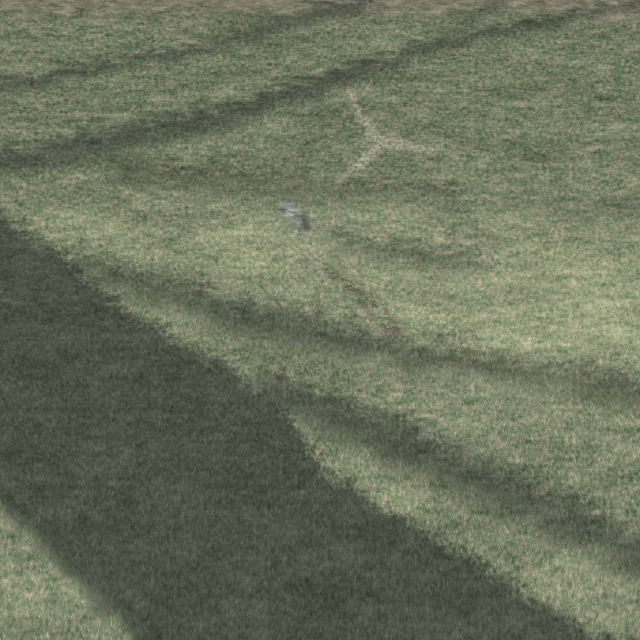
This texture is drawn by a three.js fragment shader. Its source:

```glsl
// Sunlit lawn crossed by tree shadows, with a pale root and a stone.
// Warped distance fields form the shadows; gradient noise mottles the turf,
// and jittered cells scatter fine blades over the near ground.
varying vec2 vUv;

vec2 hash2(vec2 p) {
  vec3 q = fract(p.xyx * vec3(.1031, .103, .0973));
  q += dot(q, q.yzx + 33.33);
  return fract((q.xx + q.yz) * q.zy);
}

float corner(vec2 cell, vec2 f, vec2 o) {
  return dot(hash2(cell + o) * 2. - 1., f - o);
}

// Gradient noise
float noise(vec2 p) {
  vec2 i = floor(p), f = fract(p), o = vec2(1, 0);
  vec2 u = f * f * (3. - 2. * f);
  return mix(mix(corner(i, f, o.yy), corner(i, f, o), u.x),
    mix(corner(i, f, o.yx), corner(i, f, o.xx), u.x), u.y);
}

float fbm(vec2 p) {
  float sum = 0., gain = 1.;
  for (int i = 0; i < 4; i++) {
    sum += gain * noise(p);
    p = mat2(1.6, 1.2, -1.2, 1.6) * p + 7.3;
    gain *= .6;
  }
  return sum;
}

// Tapered soft stroke; ends holds both points, r the two radii
float stroke(vec2 p, vec4 ends, vec2 r, float soft) {
  vec2 a = p - ends.xy, ab = ends.zw - ends.xy;
  float t = clamp(dot(a, ab) / dot(ab, ab), 0., 1.);
  return 1. - smoothstep(-soft, soft, length(a - ab * t) - mix(r.x, r.y, t));
}

// Soft pool; area holds center and size
float glow(vec2 p, vec4 area) {
  vec2 d = (p - area.xy) / area.zw;
  return exp(-dot(d, d));
}

// Height lost along one piece of a broken line
float fall(float x, float x0, float x1, float drop) {
  return drop * clamp((x - x0) / (x1 - x0), 0., 1.);
}

float trunkShadow(vec2 p) {
  float top = .665 - fall(p.x, 0., .08, .045) - fall(p.x, .08, .2, .105)
    - fall(p.x, .2, .43, .13) - fall(p.x, .43, .51, .12) - fall(p.x, .51, .94, .265);
  float base = .215 - 1.02 * p.x;
  return smoothstep(-.02, .02, top - p.y) * smoothstep(-.022, .022, p.y - base);
}

float branchShadow(vec2 p) {
  // Far branches
  float s = stroke(p, vec4(-.02, .86, .32, .925), vec2(.011, .008), .014);
  s = max(s, stroke(p, vec4(.32, .925, .57, 1), vec2(.008, .012), .016));
  s = max(s, stroke(p, vec4(-.02, .74, .37, .825), vec2(.02, .016), .02));
  s = max(s, stroke(p, vec4(.37, .825, .68, .93), vec2(.016, .01), .015));
  s = max(s, stroke(p, vec4(.68, .93, 1, .995), vec2(.009, .005), .01));
  s = max(s, .7 * stroke(p, vec4(.68, .93, .78, 1), vec2(.009, .005), .014));
  s = max(s, .75 * stroke(p, vec4(.2, .735, .7, .695), vec2(.016, .006), .03));
  s = max(s, .6 * stroke(p, vec4(.54, .62, .74, .585), vec2(.012, .018), .03));
  s = max(s, .5 * stroke(p, vec4(.8, .685, 1, .68), vec2(.006, .012), .025));
  // Near branches
  s = max(s, .9 * stroke(p, vec4(.07, .605, .36, .51), vec2(.008, .028), .03));
  s = max(s, .9 * stroke(p, vec4(.36, .51, .67, .44), vec2(.028, .02), .03));
  s = max(s, .8 * stroke(p, vec4(.67, .44, 1.02, .385), vec2(.016, .026), .03));
  s = max(s, stroke(p, vec4(.42, .395, .66, .295), vec2(.025, .034), .026));
  return max(s, .9 * stroke(p, vec4(.66, .295, 1.02, .125), vec2(.034, .032), .03));
}

float rootMask(vec2 p) {
  float r = stroke(p, vec4(.545, .86, .565, .81), vec2(.004, .005), .005);
  r = max(r, stroke(p, vec4(.565, .81, .6, .775), vec2(.005, .012), .006));
  r = max(r, stroke(p, vec4(.6, .775, .52, .71), vec2(.009, .005), .006));
  r = max(r, stroke(p, vec4(.6, .77, .685, .772), vec2(.007, .003), .006));
  r = max(r, .7 * stroke(p, vec4(.485, .605, .505, .57), vec2(.01, .007), .009));
  return max(r, stroke(p, vec4(.58, .495, .617, .47), vec2(.004, .007), .006));
}

// Leaning blades, one per jittered cell
float blades(vec2 g, float seed) {
  vec2 id = floor(g) + seed, h = hash2(id), k = hash2(id + 19.7);
  float foot = .3 + .4 * h.x;
  vec4 ends = vec4(foot, .12, foot + .6 * h.y - .3, .4 + .4 * k.x);
  return k.y * stroke(fract(g), ends, vec2(.05, .015), .07);
}

void main() {
  vec2 p = vUv, turf = vec2(p.x, p.y * (1. + .6 * p.y));
  vec2 warp = vec2(fbm(p * 24.), fbm(p * 24. + 31.));
  float patches = fbm(turf * vec2(9, 19));
  float mottle = fbm(turf * vec2(43, 60) + 5.);
  float grain = fbm(turf * vec2(170, 105) + 13.);

  // Sunlight pools
  float sun = .31 + .4 * glow(p, vec4(.92, .5, .36, .17))
    + .26 * glow(p, vec4(.4, .61, .25, .09)) + .2 * glow(p, vec4(.12, .64, .1, .04))
    + .22 * glow(p, vec4(.27, .495, .08, .035)) + .2 * glow(p, vec4(.59, .24, .1, .06))
    + .25 * glow(p, vec4(.92, .09, .13, .07)) + .2 * glow(p, vec4(.04, .08, .12, .12));
  sun += .28 * patches + .32 * mottle + .42 * grain;
  vec3 lit = mix(vec3(.33, .37, .29), vec3(.7, .72, .58), clamp(sun, -.2, 1.3));
  lit += vec3(.05, -.01, .02) * (mottle + grain);
  float soil = smoothstep(.96, .995, p.y + .03 * patches);
  lit = mix(lit, vec3(.5, .47, .42) + .2 * mottle, .7 * soil);

  // Root, stone and hollows
  vec2 q = p + .008 * warp;
  lit = mix(lit, vec3(.62, .61, .53) + .25 * grain, .8 * rootMask(q));
  float stone = stroke(q, vec4(.452, .675, .472, .652), vec2(.016), .01);
  lit = mix(lit, vec3(.5, .52, .5) + .35 * mottle, .8 * stone);
  float hollow = stroke(q, vec4(.477, .658, .478, .648), vec2(.005), .006);
  float gap = smoothstep(-.15, .2, mottle);
  hollow = max(hollow, gap * stroke(q, vec4(.51, .58, .615, .49), vec2(.007, .012), .01));
  lit = mix(lit, vec3(.32, .3, .25), .75 * hollow);

  // Shadows keep a faint grass texture
  vec2 e = p + .014 * warp + .012 * vec2(grain, mottle);
  vec3 shade = vec3(.295, .315, .27) + .05 * patches + .06 * mottle + .085 * grain;
  float cover = max(trunkShadow(e), .86 * branchShadow(e));
  vec3 color = mix(lit, shade, cover);

  // Blades fade with distance
  float blade = 0.;
  for (int i = 0; i < 6; i++) {
    float k = float(i);
    blade = max(blade, blades(turf * vec2(44. + 9. * k, 25. + 6. * k) + k * .37, 3.7 * k));
  }
  blade *= blade * (1. - smoothstep(.3, .9, p.y));
  color += blade * mix(.2, .1, cover) * vec3(.9, 1, .85);
  gl_FragColor = vec4(clamp(color, 0., 1.), 1);
}
```
